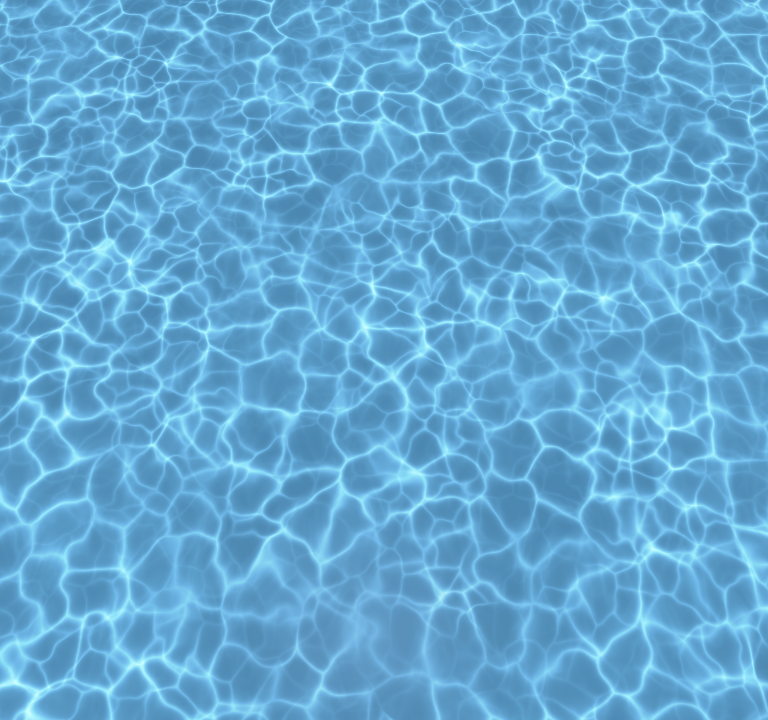
This texture is drawn by a Shadertoy shader. Its source:

```glsl
// Sunlit caustic web on the floor of a blue pool, seen at a slant.

vec2 hash2(vec2 p) {
    vec3 q = fract(p.xyx * vec3(0.1031, 0.1030, 0.0973));
    q += dot(q, q.yzx + 33.33);
    return fract((q.xx + q.yz) * q.zy);
}

float noise(vec2 p) {
    vec2 cell = floor(p), f = fract(p);
    f = f * f * (3.0 - 2.0 * f);
    float low = mix(hash2(cell).x, hash2(cell + vec2(1, 0)).x, f.x);
    float high = mix(hash2(cell + vec2(0, 1)).x, hash2(cell + vec2(1, 1)).x, f.x);
    return mix(low, high, f.y);
}

vec2 warp(vec2 p) {
    return vec2(noise(p), noise(p + vec2(37.2, 91.7))) - 0.5;
}

// x: gap between the two nearest seeds (edges), y: gap to the third (nodes)
vec2 cellGaps(vec2 p) {
    vec2 cell = floor(p), f = fract(p);
    vec3 nearest = vec3(9.0);
    for (int j = -1; j <= 1; j++)
    for (int i = -1; i <= 1; i++) {
        vec2 offset = vec2(i, j);
        float d = length(offset + 0.05 + 0.9 * hash2(cell + offset) - f);
        if (d < nearest.x) nearest = vec3(d, nearest.xy);
        else if (d < nearest.y) nearest = vec3(nearest.x, d, nearest.y);
        else nearest.z = min(nearest.z, d);
    }
    return nearest.yz - nearest.x;
}

// Returns soft halo, thin bright line and glowing knot of one web
vec3 causticWeb(vec2 p, float lineWidth) {
    p += 0.55 * warp(p * 1.1) + 0.22 * warp(p * 2.7 + 8.0);
    vec2 gap = cellGaps(p);
    float line = exp(-pow(gap.x / lineWidth, 1.5));
    return vec3(exp(-5.0 * gap.x), line, exp(-pow(gap.y / 0.17, 2.0)));
}

// Thin veils of light that trail between the lines
float wisps(vec2 p) {
    p += 0.9 * warp(p * 0.8 + 5.0);
    float sum = 0.0, amplitude = 0.6;
    for (int i = 0; i < 3; i++) {
        float ridge = 1.0 - abs(2.0 * noise(p) - 1.0);
        sum += amplitude * ridge * ridge;
        p = mat2(1.5, 1.1, -1.1, 1.5) * p + 13.7;
        amplitude *= 0.55;
    }
    return sum;
}

vec3 waterColor(float light) {
    vec3 deep = vec3(0.295, 0.53, 0.69);
    vec3 azure = vec3(0.43, 0.72, 0.91);
    vec3 bright = vec3(0.56, 0.89, 0.98);
    vec3 glint = vec3(0.78, 1.0, 1.0);
    vec3 color = mix(deep, azure, clamp(light * 2.0, 0.0, 1.0));
    color = mix(color, bright, clamp(light * 2.0 - 1.0, 0.0, 1.0));
    return mix(color, glint, clamp(light * 1.6 - 1.6, 0.0, 1.0));
}

void mainImage(out vec4 fragColor, in vec2 fragCoord) {
    vec2 uv = fragCoord / iResolution.y;
    float centerX = 0.5 * iResolution.x / iResolution.y;

    // Slanted floor: cells shrink and flatten toward the top
    float depth = 1.0 / (2.6 - uv.y);
    vec2 floorPos = vec2((uv.x - centerX) * 34.0, 76.0) * depth + 60.0;

    vec3 mainWeb = causticWeb(floorPos, 0.09);
    vec3 fineWeb = causticWeb(mat2(1.25, 0.75, -0.75, 1.25) * floorPos + 21.0, 0.11);
    float focus = smoothstep(0.15, 0.75, noise(floorPos * 0.9 + 3.0));
    float fineFocus = smoothstep(0.3, 0.75, noise(floorPos * 0.8 + 44.0));
    float veil = wisps(floorPos * vec2(1.7, 1.2));

    // Keep the cell centres dark and gather light near the lines
    float light = 0.26 * mainWeb.x + (0.12 + 0.34 * focus) * mainWeb.y;
    light += 0.30 * mainWeb.z * focus;
    light += (0.25 + 0.75 * fineFocus) * (0.22 * fineWeb.x + 0.24 * fineWeb.y);
    light += 0.22 * fineWeb.z * fineFocus;
    light += 0.34 * veil * (0.25 + 0.75 * sqrt(mainWeb.x));
    light += 0.14 * (noise(floorPos * 0.45 + 70.0) - 0.5);

    vec3 color = waterColor(max(light - 0.035, 0.0));

    // Pale reflection of the sky near the lower edge
    vec2 glare = (uv - vec2(centerX - 0.02, 0.12)) / vec2(0.17, 0.14);
    color = mix(color, vec3(0.50, 0.68, 0.85), 0.28 * exp(-dot(glare, glare)));
    fragColor = vec4(color, 1.0);
}
```
